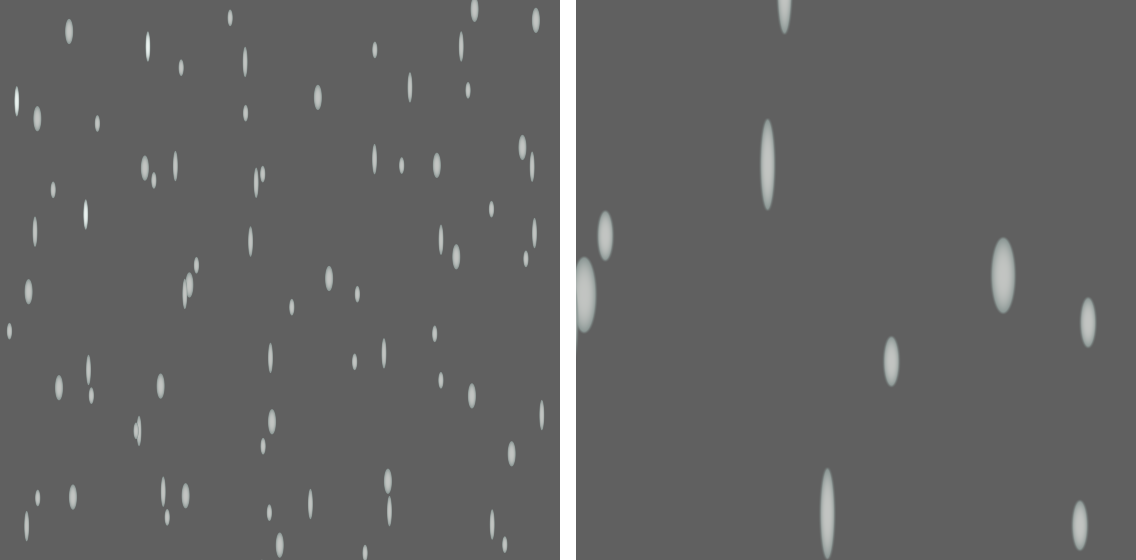
Left: the whole. Right: its middle third, enlarged.
A WebGL 2 fragment shader for this pattern:

```glsl
#version 300 es
precision highp float;
// Sparse upright pale droplets on flat grey. Three droplet kinds (broad, long,
// small) each fill a jittered cellular grid; every droplet is an ellipse with
// a light core that fades to a cool, darker rim.

uniform vec2 u_resolution;
out vec4 fragColor;

const vec3 BACKGROUND = vec3(0.378);
const vec3 CORE_COLOR = vec3(0.76, 0.77, 0.76);
const vec3 RIM_COLOR = vec3(0.52, 0.57, 0.56);
const vec3 GLEAM_COLOR = vec3(0.92, 0.95, 0.94);

const int KINDS = 3;
const vec2 RADII[KINDS] = vec2[](      // half width, half height
    vec2(0.0072, 0.0225), vec2(0.0044, 0.0270), vec2(0.0047, 0.0148));
const float CELLS[KINDS] = float[](4.5, 5.0, 5.4); // cells across the canvas
const int LONG_KIND = 1;
const float GLEAM_CHANCE = 0.08;       // share of bright long droplets
const float JITTER = 0.88;             // scatter inside a cell
const float EDGE_WIDTH = 0.0021;       // softness of the outline

// Integer hash: three random values in 0..1 per cell and kind.
vec3 hash3(ivec2 cell, int kind) {
    uvec3 v = uvec3(ivec3(cell, kind) + 57) * 1664525u + 1013904223u;
    for (int i = 0; i < 2; i++) {
        v.x += v.y * v.z;
        v.y += v.z * v.x;
        v.z += v.x * v.y;
        v ^= v >> 16u;
    }
    return vec3(v & 0xffffu) / 65535.0;
}

// Lays one droplet over the colour; offset is measured from its centre.
vec3 paintDroplet(vec3 color, vec2 offset, vec2 radii, vec3 core) {
    vec2 q = offset / radii;
    float level = length(q);
    float slope = max(length(q / radii), 1e-4) / max(level, 1e-4);
    float dist = (level - 1.0) / slope;
    float halfEdge = 0.5 * max(EDGE_WIDTH, 1.0 / u_resolution.y);
    float cover = 1.0 - smoothstep(-halfEdge, halfEdge, dist);
    vec3 body = mix(core, RIM_COLOR, pow(min(level, 1.0), 3.0));
    return mix(color, body, cover);
}

// Paints the droplets of one kind from the cells around this point.
vec3 paintKind(vec3 color, vec2 uv, int kind) {
    ivec2 home = ivec2(floor(uv * CELLS[kind]));
    for (int y = -1; y <= 1; y++) {
        for (int x = -1; x <= 1; x++) {
            ivec2 cell = home + ivec2(x, y);
            vec3 random = hash3(cell, kind);
            vec2 center = (vec2(cell) + 0.5 + JITTER * (random.xy - 0.5)) / CELLS[kind];
            bool gleams = kind == LONG_KIND && random.z < GLEAM_CHANCE;
            vec3 core = gleams ? GLEAM_COLOR : CORE_COLOR;
            color = paintDroplet(color, uv - center, RADII[kind], core);
        }
    }
    return color;
}

void main() {
    vec2 uv = gl_FragCoord.xy / u_resolution.y;
    vec3 color = BACKGROUND;
    for (int kind = 0; kind < KINDS; kind++) {
        color = paintKind(color, uv, kind);
    }
    fragColor = vec4(color, 1.0);
}
```
